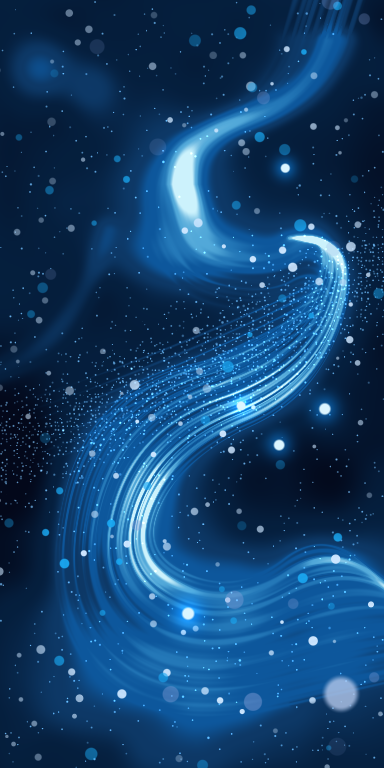
Give the GLSL for this background, as a WebGL 2 fragment shader.

```glsl
#version 300 es
precision highp float;
// Ribbons of blue light winding upward through drifting bokeh and dust.
// Each ribbon is a fan of spline strands blended between two edge curves;
// all light is summed as one scalar and coloured by a navy-to-ice ramp.
uniform vec2 u_resolution;
out vec4 fragColor;

float hash(vec2 p) { return fract(sin(dot(p, vec2(127.1, 311.7))) * 43758.5453); }

float noise(vec2 p) {
  vec2 i = floor(p), f = fract(p), e = vec2(1, 0);
  f = f * f * (3.0 - 2.0 * f);
  return mix(mix(hash(i), hash(i + e), f.x), mix(hash(i + e.yx), hash(i + e.xx), f.x), f.y);
}

float blob(vec2 p, float x, float y, float rx, float ry) {
  vec2 q = (p - vec2(x, y)) / vec2(rx, ry);
  return exp(-dot(q, q));
}

float cross2(vec2 a, vec2 b) { return a.x * b.y - a.y * b.x; }

// Distance to a quadratic Bezier, using a first-order closest parameter
float bezier(vec2 p, vec2 a, vec2 b, vec2 c) {
  a -= p; b -= p; c -= p;
  float u = cross2(a, c), v = 2.0 * cross2(b, a), w = 2.0 * cross2(c, b);
  vec2 ab = b - a, ac = c - a, g = 2.0 * (v * (c - b) + w * ab + u * ac);
  g = vec2(g.y, -g.x);
  vec2 foot = a + (v * w - u * u) * g / max(dot(g, g), 1e-9);
  float t = clamp((cross2(foot, ac) + 2.0 * cross2(ab, foot)) / (2.0 * u + v + w), 0.0, 1.0);
  return length(mix(mix(a, b, t), mix(b, c, t), t));
}

// Fan of strands between two edge splines: x = strand light, y = nearest distance
vec2 ribbon(vec2 p, vec2 inner[8], vec2 outer[8], int count, float width, float seed) {
  float light = 0.0, nearest = 9.0;
  for (int k = 0; k < count; k++) {
    vec2 id = vec2(k, seed);
    float s = (float(k) + 0.8 * hash(id)) / float(count), d = 9.0;
    for (int i = 0; i < 6; i++) {
      vec2 a = mix(inner[i], outer[i], s), b = mix(inner[i + 1], outer[i + 1], s);
      vec2 c = mix(inner[i + 2], outer[i + 2], s);
      d = min(d, bezier(p, 0.5 * (a + b), b, 0.5 * (b + c)));
    }
    float w = width * mix(0.6, 1.5, hash(id + 5.3));
    light += mix(0.08, 0.5, pow(hash(id + 8.1), 2.0)) * mix(1.3, 0.6, s) * exp(-d * d / (w * w));
    nearest = min(nearest, d);
  }
  return vec2(light, nearest);
}

// One randomly placed disc per grid cell
float dots(vec2 p, float cells, float seed, float keep, float size) {
  vec2 q = p * cells, id = floor(q) + seed;
  float r = size * mix(0.4, 1.0, hash(id + 3.1)), soft = cells / u_resolution.x * 0.8;
  vec2 c = mix(vec2(r), vec2(1.0 - r), vec2(hash(id + 7.7), hash(id + 19.3)));
  float disc = 1.0 - smoothstep(max(r - soft, 0.0), r + soft, length(fract(q) - c));
  return disc * step(hash(id + 31.7), keep) * mix(0.35, 1.0, hash(id + 43.9));
}

// Glowing lamp: x = solid core, y = halo
vec2 lamp(vec2 p, float x, float y, float r) {
  float d = length(p - vec2(x, y)) / r;
  return vec2(1.0 - smoothstep(0.75, 1.2, d), exp(-d * d / 6.0));
}

vec3 ramp(float v) {
  vec3 c = mix(vec3(0.01, 0.03, 0.1), vec3(0.02, 0.12, 0.24), smoothstep(0.0, 0.15, v));
  c = mix(c, vec3(0.05, 0.22, 0.4), smoothstep(0.15, 0.33, v));
  c = mix(c, vec3(0.05, 0.34, 0.61), smoothstep(0.33, 0.48, v));
  c = mix(c, vec3(0.14, 0.47, 0.72), smoothstep(0.52, 0.7, v));
  c = mix(c, vec3(0.32, 0.66, 0.85), smoothstep(0.7, 0.88, v));
  return mix(c, vec3(0.8, 0.95, 0.99), smoothstep(0.88, 1.25, v));
}

void main() {
  vec2 p = gl_FragCoord.xy / u_resolution * vec2(1, 2);
  // Hazy backdrop
  float haze = 0.6 * noise(p * 4.0) + 0.4 * noise(p * 8.4 + 4.7);
  float light = 0.04 + 0.17 * haze + 0.3 * blob(p, 0.1, 1.82, 0.08, 0.08) + 0.2 * blob(p, 0.24, 1.77, 0.07, 0.07);
  light += 0.22 * blob(p, 0.47, 1.52, 0.17, 0.2) + 0.3 * blob(p, 0.52, 1.34, 0.2, 0.08);
  light += (0.14 + 0.3 * haze) * blob(p, 0.55, 0.26, 0.55, 0.3) + 0.17 * blob(p, 0.34, 0.7, 0.12, 0.2);
  light -= 0.14 * blob(p, 0.0, 0.8, 0.2, 0.3) + 0.08 * blob(p, 0.85, 0.75, 0.25, 0.12);
  float wisp = bezier(p, vec2(-0.05, 1.02), vec2(0.19, 1.08), vec2(0.28, 1.4));
  light += 0.14 * exp(-wisp * wisp / 0.001);
  // Ribbons: sharp at mid height, soft toward both ends
  float lower = smoothstep(0.65, 0.4, p.y), blur = lower + smoothstep(1.25, 1.5, p.y);
  vec2 lowInner[8] = vec2[8](vec2(0.7, 1.4), vec2(0.95, 1.35), vec2(0.83, 0.97), vec2(0.48, 0.81),
    vec2(0.36, 0.56), vec2(0.62, 0.45), vec2(0.86, 0.64), vec2(1.1, 0.35));
  vec2 lowOuter[8] = vec2[8](vec2(0.62, 1.36), vec2(0.88, 1.4), vec2(0.76, 1.12), vec2(0.22, 0.98),
    vec2(0.1, 0.4), vec2(0.4, 0.08), vec2(1.1, 0.24), vec2(1.4, 0.3));
  vec2 topInner[8] = vec2[8](vec2(1.1, 2.5), vec2(0.96, 2.05), vec2(0.86, 1.74), vec2(0.51, 1.65),
    vec2(0.5, 1.4), vec2(0.7, 1.35), vec2(0.84, 1.43), vec2(0.9, 1.25)), topOuter[8];
  for (int i = 0; i < 8; i++) {
    float turn = 1.5 * smoothstep(2.0, 5.0, float(i));
    topOuter[i] = topInner[i] - 0.18 * vec2(cos(turn), sin(turn));
  }
  vec2 low = ribbon(p, lowInner, lowOuter, 28, mix(0.003, 0.008, blur), 2.0);
  vec2 top = ribbon(p, topInner, topOuter, 10, mix(0.005, 0.024, blur), 6.0);
  float shine = 1.2 * blob(p, 0.4, 0.67, 0.07, 0.12) + blob(p, 0.5, 0.52, 0.12, 0.05)
    + 0.7 * blob(p, 0.67, 0.98, 0.2, 0.13) + 0.6 * blob(p, 0.86, 0.55, 0.1, 0.03);
  float topShine = blob(p, 0.48 + 0.5 * max(1.52 - p.y, 0.0), 1.5, 0.035, 0.09);
  light += mix(0.2, 0.09, lower) * exp(-low.y / 0.035) + low.x * (mix(0.6, 0.26, lower) + shine) + 0.1 * shine;
  light += 0.12 * exp(-top.y / 0.06) + top.x * (0.26 + 0.5 * topShine) + 0.3 * topShine;
  for (float k = 0.0; k < 7.0; k++) {
    float d = bezier(p, vec2(-0.05, 0.74 + 0.03 * k), vec2(0.4, 0.88 + 0.03 * k), vec2(0.84, 1.15 + 0.02 * k));
    light += 0.18 * smoothstep(0.0, 0.6, p.x) * exp(-d * d / 0.000008);
  }
  vec3 color = ramp(light);
  // Dust streaming along the ribbon, then bokeh gathered near the light
  float stream = bezier(p, vec2(0, 0.84), vec2(0.55, 1), vec2(1, 1.32));
  float density = 0.05 + 0.65 * exp(-stream * stream / 0.012);
  float dust = dots(p, 95.0, 3.0, density, 0.23) + dots(p + 0.31, 50.0, 61.0, 0.4 * density, 0.16);
  color += vec3(0.4, 0.6, 0.72) * dust;
  float near = 0.45 + 0.55 * exp(-min(low.y, top.y) / 0.1);
  float sparkle = dots(p, 13.0, 17.0, 0.24, 0.13) + dots(p + 0.17, 9.0, 90.0, 0.22, 0.12);
  color = mix(color, vec3(0.8, 0.9, 1), min(sparkle * 1.3, 1.0) * near);
  color = mix(color, vec3(0.1, 0.66, 0.95), dots(p + 0.43, 8.0, 33.0, 0.3, 0.13) * near);
  color = mix(color, vec3(0.52, 0.62, 0.85), dots(p + 0.09, 5.0, 71.0, 0.25, 0.13) * near * 0.5);
  // Leading lamps
  vec2 lamps = lamp(p, 0.846, 0.935, 0.015) + lamp(p, 0.727, 0.841, 0.014)
    + lamp(p, 0.743, 1.562, 0.012) + lamp(p, 0.49, 0.402, 0.016) + lamp(p, 0.628, 0.943, 0.012);
  color += vec3(0.02, 0.24, 0.4) * lamps.y;
  color = mix(color, vec3(0.86, 0.96, 1), min(lamps.x, 1.0));
  color = mix(color, vec3(0.7, 0.78, 0.92), lamp(p, 0.888, 0.193, 0.044).x * 0.8);
  fragColor = vec4(clamp(color, 0.0, 1.0), 1);
}
```
